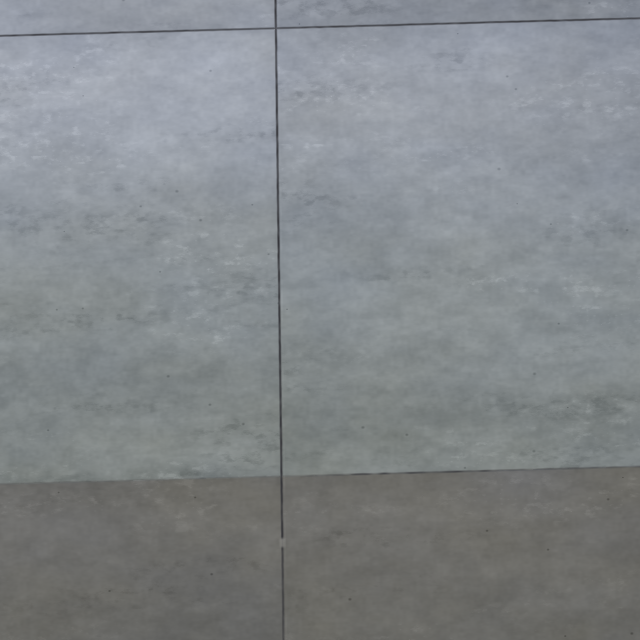
Write a WebGL 2 fragment shader that draws this texture.

```glsl
#version 300 es
precision highp float;

uniform vec2 u_resolution;
out vec4 fragColor;

float hash(vec2 p) {
    vec3 q = fract(p.xyx * vec3(0.1031, 0.1030, 0.0973));
    q += dot(q, q.yzx + 33.33);
    return fract((q.x + q.y) * q.z);
}

float noise(vec2 p) {
    vec2 i = floor(p), f = fract(p);
    f = f * f * (3.0 - 2.0 * f);
    return mix(mix(hash(i), hash(i + vec2(1, 0)), f.x),
               mix(hash(i + vec2(0, 1)), hash(i + vec2(1, 1)), f.x), f.y);
}

// Layered noise centred on zero
float fbm(vec2 p) {
    float sum = 0.0, amp = 0.5;
    for (int i = 0; i < 5; i++) {
        sum += amp * (noise(p) - 0.5);
        p = mat2(1.98, 0.12, -0.12, 1.98) * p + 17.3;
        amp *= 0.55;
    }
    return sum;
}

// Sparse soft specks, one candidate per cell
float specks(vec2 p, float density) {
    vec2 cell = floor(p);
    vec2 centre = 0.35 + 0.3 * vec2(hash(cell + 5.1), hash(cell + 9.7));
    float size = 0.15 + 0.18 * hash(cell + 2.3);
    return step(1.0 - density, hash(cell)) * (1.0 - smoothstep(0.0, size, length(fract(p) - centre)));
}

// Soft-edged coverage of a joint at distance d
float joint(float d, float width, float soft) {
    return 1.0 - smoothstep(width - soft, width + soft, abs(d));
}

void main() {
    vec2 p = gl_FragCoord.xy / u_resolution;
    float soft = max(0.0016, 0.8 / min(u_resolution.x, u_resolution.y));

    // Slightly skewed grid of square slabs
    float pitch = 0.7005;
    vec2 grid = vec2(p.x - 0.443 + 0.0125 * p.y, p.y - 0.2435 - 0.0275 * p.x) / pitch;
    vec2 slab = floor(grid);
    vec2 local = fract(grid);
    vec2 toJoint = (local - step(0.5, local)) * pitch;

    // Cool light falls from the upper left; the lower course is warm and dim
    vec3 color = mix(vec3(0.488, 0.510, 0.507), vec3(0.535, 0.56, 0.57), smoothstep(0.25, 0.6, p.y));
    color = mix(color, vec3(0.603, 0.626, 0.668), smoothstep(0.5, 0.9, p.y));
    color += vec3(0.075, 0.075, 0.08) * (0.42 - p.x) * smoothstep(0.45, 0.9, p.y);
    vec3 dim = mix(vec3(0.403, 0.403, 0.393), vec3(0.426, 0.424, 0.413), smoothstep(0.0, 0.2, p.y));
    float lowerCourse = 1.0 - smoothstep(-0.003, 0.003, grid.y * pitch);
    color = mix(color, dim, lowerCourse);
    color -= 0.04 * step(1.0, slab.y);

    // Clouds and horizontal brushed streaks, different on each slab
    vec2 q = vec2(p.x, p.y - 0.0275 * p.x) + 7.0 * vec2(hash(slab + 3.0), hash(slab + 8.0));
    float cloud = fbm(q * vec2(5.0, 8.0));
    float streak = fbm(q * vec2(5.0, 22.0) + 1.2 * cloud);
    float mottle = fbm(q * vec2(38.0, 64.0) + 31.0);
    float grain = noise(q * vec2(190.0, 130.0)) + noise(q * vec2(110.0, 230.0) + 6.0) - 1.0;
    float contrast = mix(1.0, 0.7, lowerCourse);
    color += contrast * (0.068 * cloud + 0.072 * streak + 0.078 * mottle + 0.018 * grain);

    // Faint warm and green staining
    float tint = fbm(q * vec2(5.0, 9.0) + 53.0);
    color += tint * vec3(0.02, 0.01, -0.022);

    // Faint chalky and dark marks gather in streaks; pits are rare
    float patches = smoothstep(-0.02, 0.28, fbm(q * vec2(5.0, 20.0) + 71.0));
    float shade = smoothstep(0.0, 0.28, fbm(q * vec2(4.0, 24.0) + 91.0));
    float wisps = fbm(q * vec2(60.0, 110.0) + 19.0);
    color += contrast * patches * (0.06 * smoothstep(0.05, 0.35, wisps) + 0.03 * specks(q * vec2(90.0, 130.0), 0.2));
    color -= contrast * shade * 0.06 * smoothstep(-0.05, 0.3, -wisps);
    color -= 0.10 * specks(q * vec2(75.0, 90.0) + 13.0, 0.008);

    // Soft dirt beside the joints
    color -= 0.015 * exp(-min(abs(toJoint.x), abs(toJoint.y)) * 150.0);
    color -= 0.02 * exp(-abs(toJoint.y) * 28.0) * (0.5 + streak) * step(0.5, local.y);

    // Dark joints with uneven strength; the lower horizontal one is worn
    float ragged = 0.0004 * (noise(p * 120.0) - 0.5);
    float vertical = joint(toJoint.x + ragged, 0.0016, soft);
    float horizontal = joint(toJoint.y + ragged, 0.0014, soft);
    float worn = 1.0 - smoothstep(0.4, 0.7, p.y);
    float wear = 0.12 + 0.4 * smoothstep(0.43, 0.6, p.x) * (1.0 - 0.5 * smoothstep(0.7, 0.85, p.x));
    wear *= 0.2 + 1.4 * noise(p * vec2(70.0, 3.0));
    horizontal *= mix(0.62 + 0.3 * noise(p * 90.0), wear, worn);
    float chip = 1.0 - smoothstep(0.004, 0.010, abs(p.y - 0.152));
    vertical *= 0.7 + 0.26 * noise(vec2(4.0, p.y * 110.0));
    vertical *= mix(1.0, 0.75, 1.0 - smoothstep(0.12, 0.16, p.y)) * (1.0 - 0.85 * chip);
    color = mix(color, vec3(0.20, 0.20, 0.215), max(vertical, horizontal));

    // Pale rim along the upright joint and at its chip
    color += 0.025 * joint(toJoint.x - 0.0045, 0.001, soft) * noise(vec2(3.0, p.y * 60.0));
    color += 0.06 * chip * joint(toJoint.x, 0.004, 0.003);

    fragColor = vec4(clamp(color, 0.0, 1.0), 1.0);
}
```
